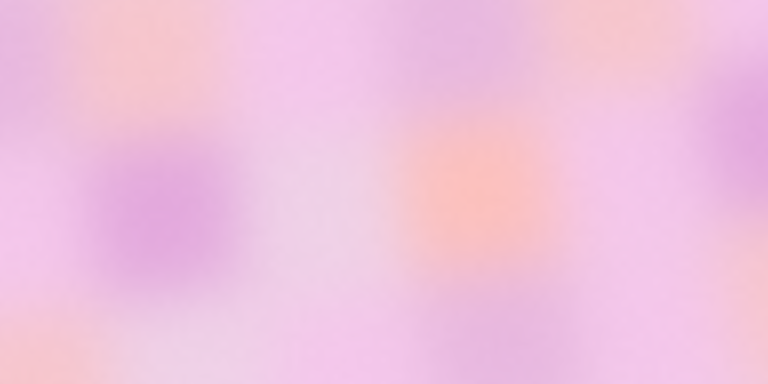
A Shadertoy shader for this background:

```glsl
// A soft pastel backdrop: orchid, peach, pink and pale blobs melting together.
// Blobs sit on a bent, jittered lattice whose rows cycle through a palette;
// a Gaussian blend over a pale ground, plus faint mottling, gives the gradient.

const float SPACING = 0.4;       // lattice step, in canvas heights
const float BLOB_SIGMA = 0.135;  // softness of each blob
const float JITTER = 0.05;       // full range of random displacement
const float GROUND_WEIGHT = 0.19;
const float MOTTLE_SCALE = 48.0; // mottling cells per canvas height
const float MOTTLE_AMOUNT = 0.008;

const vec3 GROUND = vec3(0.935, 0.805, 0.89);
const vec3 ORCHID = vec3(0.88, 0.63, 0.86);
const vec3 PINK   = vec3(0.962, 0.775, 0.928);
const vec3 PEACH  = vec3(1.0, 0.745, 0.705);
const vec3 PALE   = vec3(0.938, 0.825, 0.91);

// Two random values in 0..1 from a lattice cell, without sine.
vec2 hash22(vec2 cell) {
    vec3 q = fract(cell.xyx * vec3(0.1031, 0.1030, 0.0973));
    q += dot(q, q.yzx + 33.33);
    return fract((q.xx + q.yz) * q.zy);
}

float valueNoise(vec2 p) {
    vec2 cell = floor(p);
    vec2 t = smoothstep(0.0, 1.0, fract(p));
    float low = mix(hash22(cell).x, hash22(cell + vec2(1, 0)).x, t.x);
    float high = mix(hash22(cell + vec2(0, 1)).x, hash22(cell + 1.0).x, t.x);
    return mix(low, high, t.y);
}

// Each row walks the palette with its own step, start and period.
int blobKind(int column, int row) {
    ivec3 cycle = row == 0 ? ivec3(1, 2, 5)
                : row == 1 ? ivec3(3, 1, 4)
                           : ivec3(2, 0, 3);
    return (column * cycle.x + cycle.y) % cycle.z;
}

// Accents are fullest in the middle row; the pinks stay even.
vec3 blobColor(int kind, int row) {
    float strength = row == 1 ? 1.0 : 0.58;
    if (kind == 0) return mix(GROUND, ORCHID, strength);
    if (kind == 2) return mix(GROUND, PEACH, strength);
    return kind == 3 ? PALE : PINK;
}

// Staggered rows that curve upward to the right, nudged at random.
vec2 blobCenter(vec2 cell) {
    float bend = 0.01 * cell.x * cell.x;
    vec2 lattice = vec2(SPACING * cell.x + 0.05 * (2.0 - cell.y),
                        0.41 * cell.y + bend);
    return lattice + JITTER * (hash22(cell + 7.0) - 0.5);
}

float gaussian(vec2 offset, float sigma) {
    return exp(-dot(offset, offset) / (2.0 * sigma * sigma));
}

vec3 blendBlobs(vec2 p, float aspect) {
    int columns = int(ceil(aspect / SPACING)) + 1;
    vec3 colorSum = GROUND_WEIGHT * GROUND;
    float weightSum = GROUND_WEIGHT;
    for (int row = 0; row < 3; row++) {
        for (int column = 0; column < columns; column++) {
            vec2 center = blobCenter(vec2(column, row));
            float weight = gaussian(p - center, BLOB_SIGMA);
            colorSum += weight * blobColor(blobKind(column, row), row);
            weightSum += weight;
        }
    }
    return colorSum / weightSum;
}

void mainImage(out vec4 fragColor, in vec2 fragCoord) {
    vec2 p = fragCoord / iResolution.y;
    float aspect = iResolution.x / iResolution.y;
    float mottle = MOTTLE_AMOUNT * (valueNoise(p * MOTTLE_SCALE) - 0.5);
    fragColor = vec4(blendBlobs(p, aspect) + mottle, 1.0);
}
```
